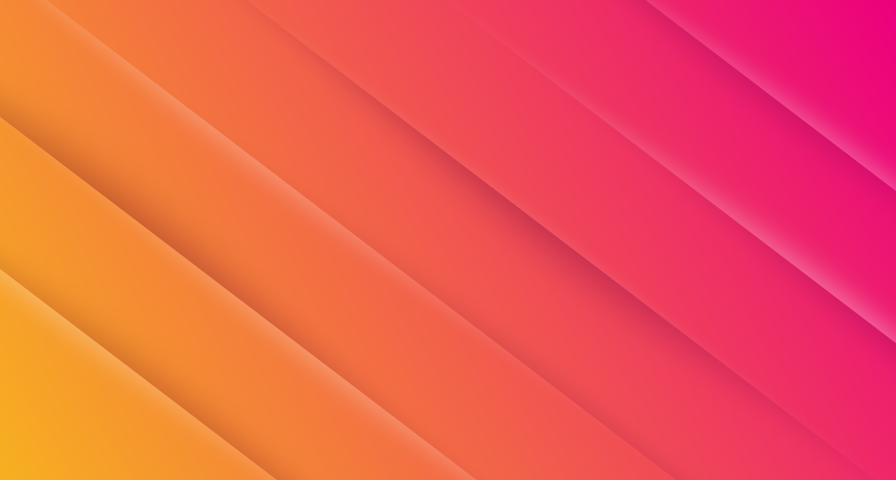
This background is drawn by a WebGL 2 fragment shader. Its source:

```glsl
#version 300 es
precision highp float;
// Diagonal layered panels over a warm orange-to-magenta gradient.
// Evenly spaced slanted edges each cast a soft shadow on one side and
// carry a pale rim on the other; the middle panel lies lowest.

#define EDGE_COUNT 6
#define EDGE_RUN 1.312        // horizontal run per unit of descent
#define EDGE_START -0.735     // where the first edge meets the top line
#define EDGE_SPACING 0.4159   // horizontal gap between edges
#define SHADOW_WIDTH 0.058
#define LIGHT_WIDTH 0.038
#define SHADOW_LENGTH 0.50
#define LIGHT_LENGTH 0.50
#define LIGHT_AMOUNT 0.25

uniform vec2 u_resolution;
out vec4 fragColor;

const vec3 AMBER = vec3(0.970, 0.690, 0.125);
const vec3 MAGENTA = vec3(0.925, 0.000, 0.490);
const vec3 SHADOW_TINT = vec3(0.84, 0.72, 0.90);

// Per edge: shadow centre, shadow strength, light centre, light strength
const vec4 EDGES[EDGE_COUNT] = vec4[](
    vec4(0.36, 0.75, 0.12, 0.85),
    vec4(0.28, 1.00, 0.68, 0.80),
    vec4(1.15, 0.45, 0.50, 0.80),
    vec4(1.15, 0.95, 1.10, 0.25),
    vec4(1.90, 0.65, 1.75, 1.00),
    vec4(1.58, 0.65, 1.82, 0.85));

float bell(float x) {
    return exp(-x * x);
}

// Soft band hugging an edge; weaker glows and glow ends are thinner
float edgeGlow(float dist, float along, float strength, float width, float reach) {
    float amount = strength * bell(along / reach);
    float spread = width * (0.2 + 0.8 * amount);
    float falloff = mix(exp(-2.0 * abs(dist) / spread), bell(dist / spread), 0.6);
    return amount * falloff;
}

void main() {
    vec2 p = gl_FragCoord.xy / u_resolution.y;
    float aspect = u_resolution.x / u_resolution.y;
    float halfPixel = 0.6 / u_resolution.y;

    // Corner-to-corner base gradient
    vec2 diagonal = vec2(aspect, 1.0);
    float t = dot(p, diagonal) / dot(diagonal, diagonal);
    vec3 color = mix(AMBER, MAGENTA, t);

    // Perpendicular distance from the slanted family of lines
    float slant = p.x - (1.0 - p.y) * EDGE_RUN;
    float toNormal = inversesqrt(1.0 + EDGE_RUN * EDGE_RUN);

    float shadow = 0.0;
    float light = 0.0;
    for (int i = 0; i < EDGE_COUNT; i++) {
        vec4 e = EDGES[i];
        float side = i < EDGE_COUNT / 2 ? 1.0 : -1.0;
        float start = EDGE_START + float(i) * EDGE_SPACING;
        float d = side * (slant - start) * toNormal;
        float shaded = smoothstep(-halfPixel, halfPixel, d);
        shadow += shaded * edgeGlow(d, p.x - e.x, e.y, SHADOW_WIDTH, SHADOW_LENGTH);
        light += (1.0 - shaded) * edgeGlow(d, p.x - e.z, e.w, LIGHT_WIDTH, LIGHT_LENGTH);
    }

    // Darken below the panels, then brighten their rims
    color *= mix(vec3(1.0), SHADOW_TINT, shadow);
    color = mix(color, vec3(1.0), LIGHT_AMOUNT * light);
    fragColor = vec4(color, 1.0);
}
```
